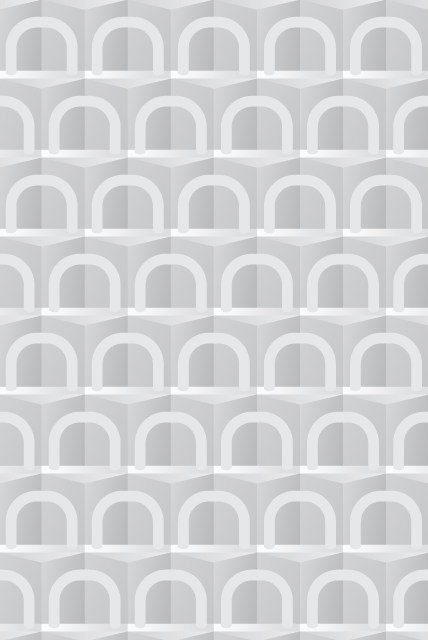
Reproduce this pattern procedurally as a Shadertoy shader.

```glsl
// Grey of the folded wall; x is -0.5..0.5 across a cell, y runs down the row
float wallShade(vec2 cell) {
    float ledge = mix(0.985, 0.87, smoothstep(0.0, 0.95, cell.x + 0.5));
    float soffit = mix(0.83, 0.925, fract(cell.x));
    float leftFace = mix(0.845, 0.725, clamp(1.6 * (cell.x + 0.5) + 0.25 * cell.y, 0.0, 1.0));
    float rightFace = mix(0.825, 0.775, clamp(1.1 * cell.x + 0.5 * cell.y, 0.0, 1.0));

    float shade = cell.x < 0.0 ? leftFace : rightFace;
    if (cell.y < 0.234 * abs(cell.x)) shade = soffit;
    if (cell.y > 0.827) shade = ledge;
    return shade;
}

// Signed distance to the arch band, with flattened feet
float archDistance(vec2 cell) {
    vec2 corner = vec2(abs(cell.x) - 0.055, 0.562 - cell.y);
    float centreLine = length(max(corner, 0.0)) - 0.30;
    float foot = 1.8 * max(cell.y - 0.845, 0.0);
    return length(vec2(centreLine, foot)) - 0.0625;
}

vec3 patternColor(vec2 p) {
    const float rowHeight = 0.917;
    float row = floor(p.y / rowHeight);
    float stagger = 0.5 * mod(row, 2.0);
    vec2 cell = vec2(fract(p.x + stagger) - 0.5, p.y - row * rowHeight);

    float shade = wallShade(cell);
    vec3 wall = vec3(shade) + vec3(-0.003, 0.0, 0.004);
    return archDistance(cell) < 0.0 ? vec3(0.902, 0.906, 0.914) : wall;
}

void mainImage(out vec4 fragColor, in vec2 fragCoord) {
    const int samples = 4;
    vec3 sum = vec3(0.0);

    // Average a grid of samples inside each pixel to smooth every edge
    for (int j = 0; j < samples; j++) {
        for (int i = 0; i < samples; i++) {
            vec2 offset = (vec2(i, j) + 0.5) / float(samples) - 0.5;
            vec2 position = fragCoord + offset;
            position.y = iResolution.y - position.y;
            sum += patternColor(4.97 * position / iResolution.x + vec2(0.017, 0.004));
        }
    }
    fragColor = vec4(sum / float(samples * samples), 1.0);
}
```
